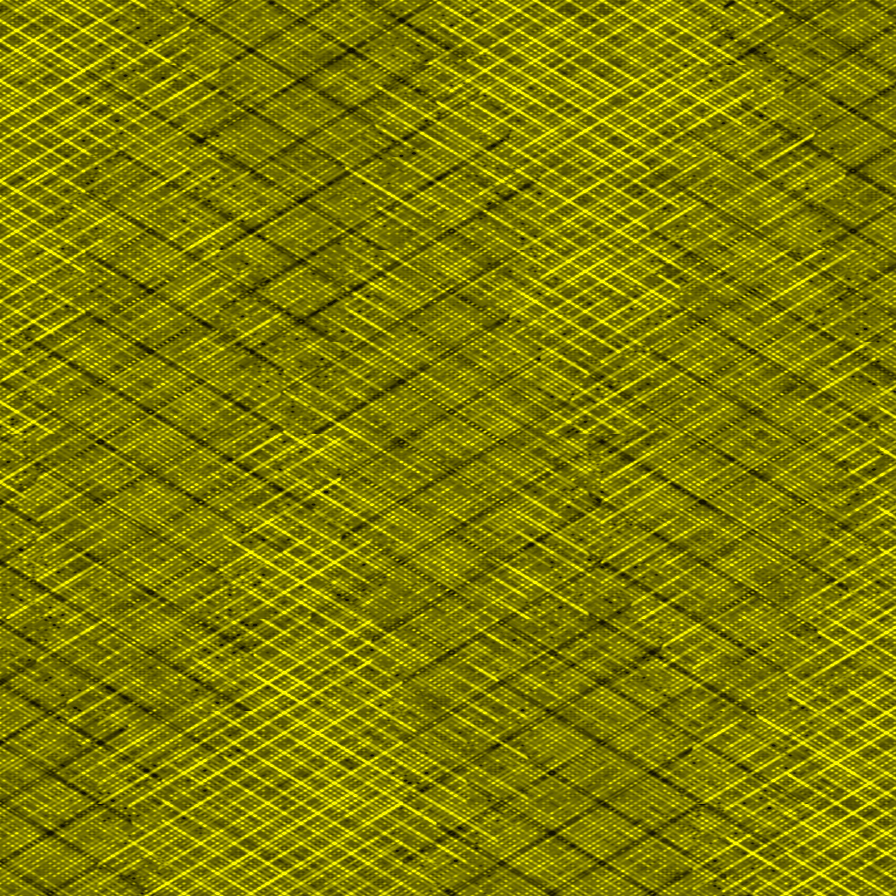
This pattern is drawn by a Shadertoy shader. Its source:

```glsl
const float PITCH = 0.0056;   // vertical distance between threads
const float SLOPE = 0.6;      // steepness of the threads
const float PERIOD = 0.664;   // horizontal repeat of the lit bands
const float DRIFT = 0.33;     // sideways travel of a band per unit height
const float COLUMN = 0.034;   // step width of the band edges
const float TAU = 6.2831853;

float hash(vec2 p) {
    return fract(sin(dot(p, vec2(127.1, 311.7))) * 43758.547);
}

// Coordinate across the threads; side is +1 for rising, -1 for falling
float across(vec2 uv, float side) {
    return uv.y - side * SLOPE * uv.x;
}

// Signed distance to the edge of a lit band, positive inside
float bandDistance(vec2 uv, float side) {
    float offset = uv.x - PERIOD - side * DRIFT * (1.0 - uv.y);
    return 0.17 - abs(offset - PERIOD * round(offset / PERIOD));
}

// Snaps the height so that band edges become vertical steps
vec2 stepped(vec2 uv) {
    float stepHeight = COLUMN / DRIFT;
    return vec2(uv.x, (floor(uv.y / stepHeight) + 0.5) * stepHeight);
}

// Distance from v to the middle of its repeat
float middle(float v, float spacing) {
    return abs(fract(v / spacing) - 0.5) * spacing;
}

// Rounded profile of one thread: 0 at its borders, 1 on its axis
float bump(float v) {
    return 0.5 - 0.5 * cos(TAU * v / PITCH);
}

// Random shade that changes smoothly along each thread, -0.5 to 0.5
float threadShade(float v, float along, float side) {
    float thread = floor(v / PITCH) + side * 57.0;
    float cell = floor(along);
    float blend = smoothstep(0.0, 1.0, along - cell);
    return mix(hash(vec2(thread, cell)), hash(vec2(thread, cell + 1.0)), blend) - 0.5;
}

// Tone added by one family of threads; calm turns bright lines into dots
float threads(vec2 uv, float side, float calm) {
    float v = across(uv, side);
    float other = across(uv, -side);
    float ridge = bump(v);
    float tone = 0.15 * (ridge - 0.5);
    tone += 0.36 * ridge * threadShade(v, other / (7.0 * PITCH), side);

    // Bright lines end in whole columns
    float axis = v - 0.5 * PITCH;
    float line = floor(axis / (4.0 * PITCH));
    float jitter = (floor(hash(vec2(line, side + 7.0)) * 3.0) - 1.0) * COLUMN;
    float lit = smoothstep(-0.002, 0.002, bandDistance(stepped(uv), side) + jitter);
    float strength = mix(0.6, 1.0, hash(vec2(line, side + 19.0)));
    float solid = 0.44 * strength * mix(0.85, 1.0, bump(other));
    float dotted = 0.26 * bump(other);
    float bright = 1.0 - smoothstep(0.0004, 0.0036, middle(axis, 4.0 * PITCH));
    tone += lit * (bright * mix(solid, dotted, calm) - 0.025 * (1.0 - calm));

    // Thin dark lines run on wherever no bright line covers them
    float dark = 1.0 - smoothstep(0.001, 0.005, middle(axis, 12.0 * PITCH));
    return tone - 0.19 * dark * (1.0 - lit * (1.0 - calm));
}

// Calm where this band is deep and the other one is far away
float calmness(float own, float opposite) {
    return smoothstep(0.04, 0.1, own) * smoothstep(0.0, -0.07, opposite);
}

// Closeness to a band edge, where the weave frays
float fray(float edge) {
    return 1.0 - smoothstep(0.0, 0.09, abs(edge));
}

// Random light and dark knots where threads cross
float knots(float rising, float falling, float roughness) {
    vec2 cell = floor(vec2(rising, falling) / PITCH);
    float grain = hash(cell) - 0.5;
    float speck = step(0.85, hash(cell + 41.0)) * roughness;
    return bump(rising) * bump(falling) * (0.5 * grain - 0.4 * speck);
}

void mainImage(out vec4 fragColor, in vec2 fragCoord) {
    vec2 uv = fragCoord / iResolution.xy;
    float rising = across(uv, 1.0);
    float falling = across(uv, -1.0);
    float risingBand = bandDistance(uv, 1.0);
    float fallingBand = bandDistance(uv, -1.0);

    // Weave both families, then add the regular dots and the knots
    float tone = 0.5;
    tone += threads(uv, 1.0, calmness(risingBand, fallingBand));
    tone += threads(uv, -1.0, calmness(fallingBand, risingBand));
    tone += 0.2 * (bump(rising) - 0.5) * (bump(falling) - 0.5);
    tone += knots(rising, falling, max(fray(risingBand), fray(fallingBand)));

    tone = clamp(tone, 0.08, 1.0);
    fragColor = vec4(tone, tone - 0.01, 0.0, 1.0);
}
```
